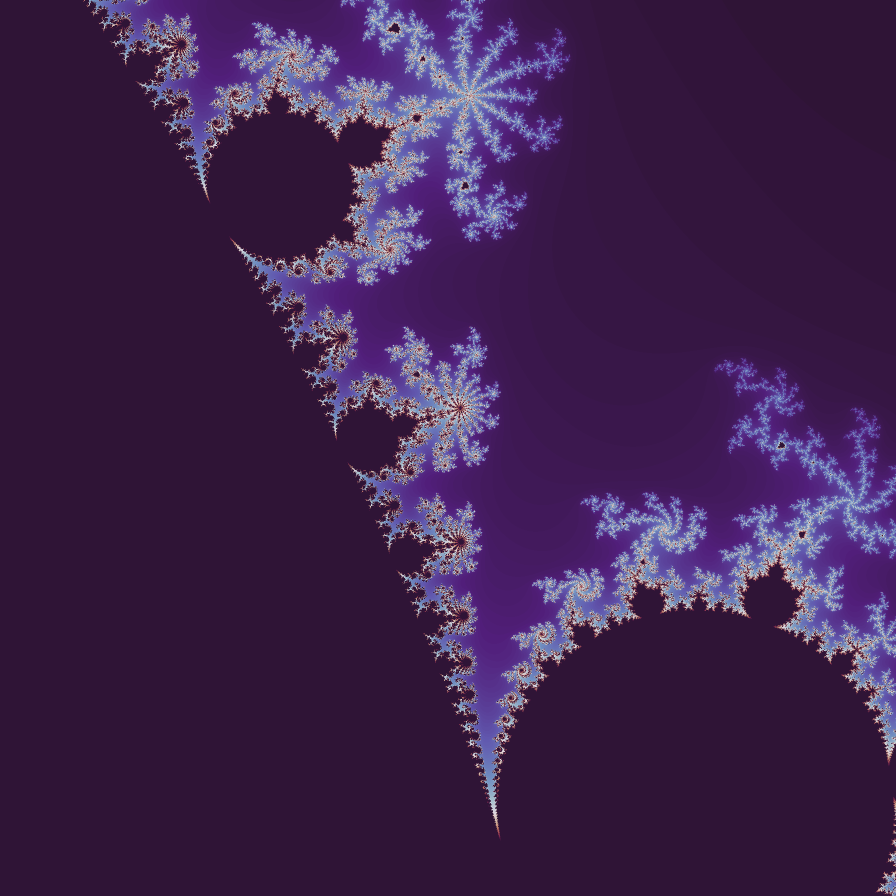
Write a Shadertoy shader that draws this background.

```glsl
// Escape-time fractal valley: dark bulbs edged with blue and red spiral filaments.

const float MAX_STEPS = 200.0;
const float FIRST_ESCAPE = 8.0; // step count of the fastest escaping area

// Cyclic ramp: dark plum, violet, blue, pale, red, dark plum
vec3 twilightRamp(float t) {
    vec3 stops[11] = vec3[11](
        vec3(0.185, 0.078, 0.213), vec3(0.32, 0.12, 0.48), vec3(0.38, 0.345, 0.685),
        vec3(0.44, 0.56, 0.755), vec3(0.645, 0.745, 0.80), vec3(0.886, 0.85, 0.886),
        vec3(0.815, 0.69, 0.61), vec3(0.745, 0.46, 0.385), vec3(0.61, 0.24, 0.32),
        vec3(0.40, 0.11, 0.29), vec3(0.185, 0.078, 0.213));
    float x = clamp(t, 0.0, 1.0) * 10.0;
    int i = min(int(x), 9);
    return mix(stops[i], stops[i + 1], x - float(i));
}

// The main cardioid never escapes, so it needs no iteration
bool insideCardioid(vec2 c) {
    float a = c.x - 0.25;
    float q = a * a + c.y * c.y;
    return q * (q + a) < 0.25 * c.y * c.y;
}

// Steps of z = z*z + c until z leaves the disk of radius two
float escapeSteps(vec2 c) {
    if (insideCardioid(c)) return MAX_STEPS;
    vec2 z = vec2(0.0);
    float steps = 0.0;
    for (int i = 0; i < int(MAX_STEPS); i++) {
        z = vec2(z.x * z.x - z.y * z.y, 2.0 * z.x * z.y) + c;
        steps += 1.0;
        if (dot(z, z) > 4.0) break;
    }
    return steps;
}

void mainImage(out vec4 fragColor, in vec2 fragCoord) {
    vec3 color = vec3(0.0);

    // Average a 2 x 2 grid of samples to smooth the filaments
    for (int k = 0; k < 4; k++) {
        vec2 offset = vec2(k % 2, k / 2) * 0.5 - 0.25;
        vec2 uv = (fragCoord + offset - 0.5 * iResolution.xy) / iResolution.y;
        vec2 c = vec2(0.3494, 0.3795) + 0.108 * uv;
        float level = (escapeSteps(c) - FIRST_ESCAPE) / (MAX_STEPS - FIRST_ESCAPE);
        color += 0.25 * twilightRamp(level);
    }
    fragColor = vec4(color, 1.0);
}
```
